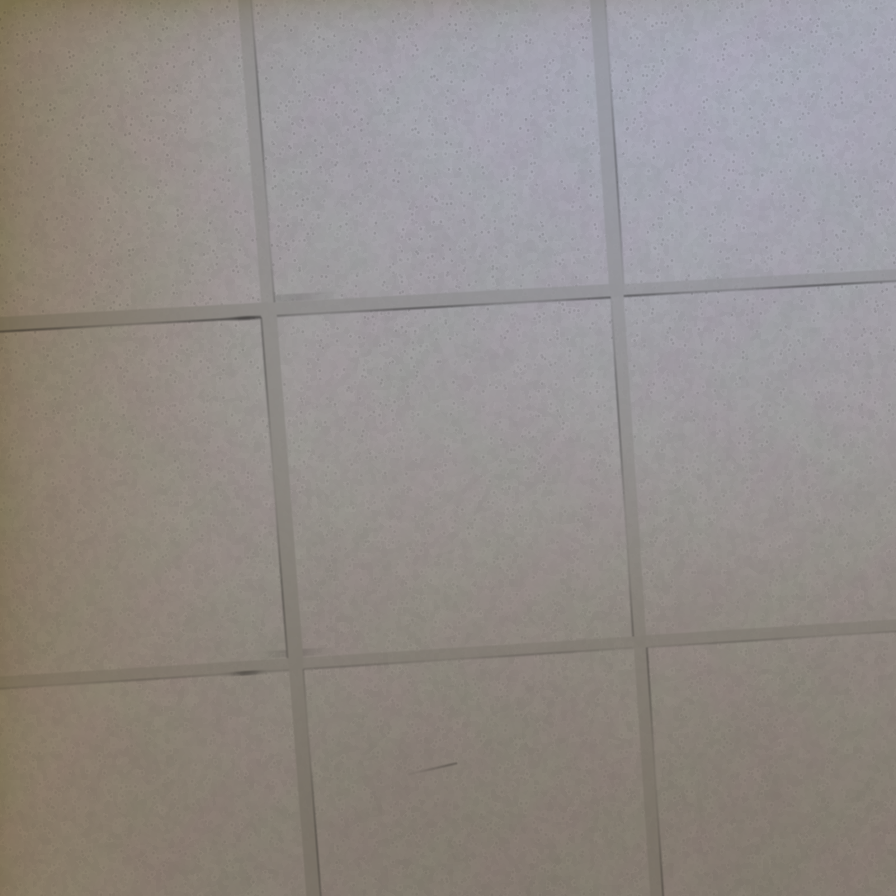
Write a WebGL 1 fragment shader that draws this pattern.

```glsl
precision highp float;
// Speckled ceiling panels in a slightly tilted metal grid, lit cool from the upper right.
uniform vec2 u_resolution;

float hash(vec2 p) {
  return fract(sin(dot(p, vec2(127.1, 311.7))) * 4375.85);
}

// Cellular noise: x = distance to the nearest point, y = random value of its cell
vec2 cells(vec2 p) {
  vec2 base = floor(p);
  vec2 nearest = vec2(9.0, 0.0);
  for (int j = -1; j <= 1; j++) {
    for (int i = -1; i <= 1; i++) {
      vec2 cell = base + vec2(float(i), float(j));
      vec2 point = cell + vec2(hash(cell), hash(cell + 41.3));
      float d = length(p - point);
      if (d < nearest.x) nearest = vec2(d, hash(cell + 17.9));
    }
  }
  return nearest;
}

// Soft large-scale variation from layered sines
float mottle(vec2 p) {
  return 0.5 * sin(p.x * 19.0 + 2.0 * sin(p.y * 13.0))
       + 0.3 * sin(p.y * 37.0 + 2.0 * sin(p.x * 29.0))
       + 0.2 * sin(dot(p, vec2(71.0, -58.0)));
}

vec3 roomLight(vec2 p) {
  vec3 col = mix(vec3(0.515, 0.48, 0.44), vec3(0.60, 0.58, 0.565), smoothstep(0.0, 0.6, p.y));
  float cool = 1.0 - smoothstep(0.05, 0.75, length((p - vec2(0.8, 1.0)) * vec2(0.8, 1.0)));
  col = mix(col, vec3(0.655, 0.66, 0.715), cool);
  float warm = 1.0 - smoothstep(-0.05, 0.35, p.x);
  col = mix(col, vec3(0.535, 0.475, 0.40), 0.8 * warm);
  float edge = 0.45 * exp(-p.x * 30.0) + 0.6 * exp((p.y - 1.0) * 35.0) * max(1.0 - p.x, 0.0);
  return mix(col, vec3(0.46, 0.41, 0.28), min(edge, 0.8));
}

// Coverage of a strip of the given half width
float strip(float d, float halfWidth) {
  float soft = max(0.0015, 0.75 / u_resolution.y);
  return 1.0 - smoothstep(halfWidth - soft, halfWidth + soft, abs(d));
}

float segmentDistance(vec2 p, vec2 a, vec2 b) {
  vec2 ab = b - a;
  return length(p - a - ab * clamp(dot(p - a, ab) / dot(ab, ab), 0.0, 1.0));
}

void main() {
  vec2 p = gl_FragCoord.xy / u_resolution;

  // Tilted grid with slight perspective; bars lie on whole numbers
  vec2 grid = vec2((p.x - 0.350 + 0.077 * p.y) / (0.383 + 0.011 * p.y),
                   (p.y - 0.238 - 0.064 * p.x) / (0.400 - 0.009 * p.x));
  vec2 line = floor(grid + 0.5);
  vec2 panel = floor(grid);
  vec2 d = (grid - line) * vec2(0.386, 0.395);

  // Panel surface: grain, pits and faint tint
  vec3 light = roomLight(p);
  vec2 fine = cells(p * vec2(190.0, 170.0));
  vec2 coarse = cells(p * 85.0 + 7.0);
  float shade = 1.0 + 0.045 * (fine.y - 0.5) + 0.025 * (coarse.y - 0.5) + 0.008 * mottle(p);
  float pit = (1.0 - smoothstep(0.12, 0.42, fine.x)) * smoothstep(0.72, 1.0, fine.y);
  shade -= pit * (0.06 + 0.07 * smoothstep(0.2, 0.9, p.y));
  shade += 0.02 * (hash(panel + 3.0) - 0.5);
  vec3 col = light * shade;
  col += 0.010 * mottle(p * 1.7 + 3.0) * vec3(0.6, -0.6, 0.4);

  // Bars: width and contrast vary from one segment to the next
  float seedV = hash(vec2(line.x, panel.y) + 5.0);
  float seedH = hash(vec2(panel.x, line.y) + 23.0);
  float widthV = 0.0070 + 0.002 * seedV;
  float widthH = 0.0065 + 0.002 * seedH;
  float barV = strip(d.x, widthV);
  float barH = strip(d.y, widthH);
  vec3 metal = light * vec3(0.90, 0.905, 0.89) * (1.0 + 0.012 * (fine.y - 0.5));
  col = mix(col, metal, barH * (0.65 + 0.35 * seedH));
  col = mix(col, metal * 1.01, barV * (0.75 + 0.25 * seedV));

  // Dark gap along one side of each bar, broken up along its length
  float sideV = mod(panel.y, 2.0) < 0.5 ? -1.0 : 1.0;
  float gapV = strip(d.x - sideV * widthV, 0.0012) * (1.0 - barH);
  float gapH = strip(d.y + widthH, 0.0013) * (1.0 - barV);
  float wearV = 0.6 + 0.4 * sin(grid.y * 9.0 + line.x * 2.0);
  float wearH = 0.7 + 0.3 * sin(grid.x * 11.0 + line.y * 3.0);
  col *= 1.0 - 0.24 * gapV * wearV;
  col *= 1.0 - gapH * wearH * (0.14 + 0.20 * clamp(line.y, 0.0, 1.0));

  // Grime beside the upper left crossing
  float grime = exp(-pow((p.x - 0.275) / 0.016, 2.0)) * strip(d.y + widthH, 0.0025)
              + 0.4 * exp(-pow((p.x - 0.33) / 0.03, 2.0)) * strip(d.y - 0.012, 0.004);
  col *= 1.0 - 0.28 * grime * (1.0 - barV);

  // Short scuff on the lower panel, darker to the right
  float scuff = strip(segmentDistance(p, vec2(0.457, 0.136), vec2(0.509, 0.148)), 0.0013);
  col *= 1.0 - scuff * mix(0.05, 0.22, smoothstep(0.46, 0.505, p.x));

  gl_FragColor = vec4(clamp(col, 0.0, 1.0), 1.0);
}
```
